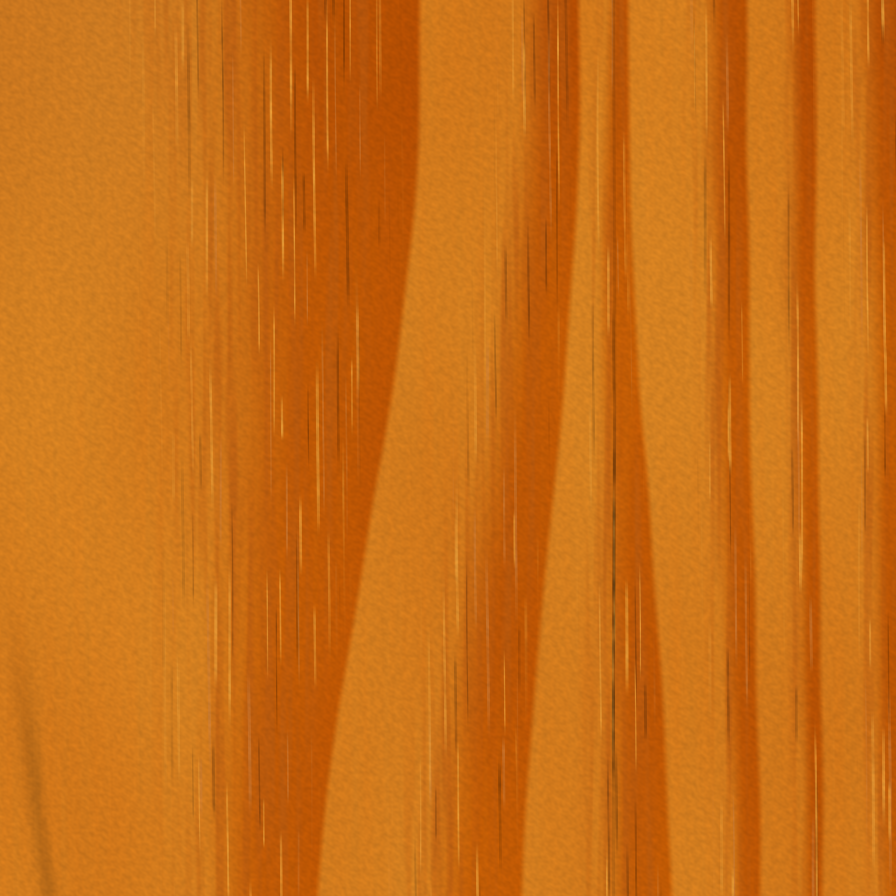
Give the GLSL for this texture, as a Shadertoy shader.

```glsl
// Varnished pine board: upright growth rings that fade in from the left and
// end in a crisp right edge, with thin resin flecks along their soft sides.
// Rings come from a band profile, fibres and fine grain from gradient noise.

float hash(vec2 p) {
    vec3 q = fract(vec3(p.xyx) * 0.1031);
    q += dot(q, q.yzx + 33.33);
    return fract((q.x + q.y) * q.z);
}

float corner(vec2 cell, vec2 offset) {
    float angle = 6.2832 * hash(cell + 71.0);
    return dot(vec2(cos(angle), sin(angle)), offset);
}

float gradientNoise(vec2 p) {
    vec2 i = floor(p), f = fract(p);
    vec2 u = f * f * f * (f * (f * 6.0 - 15.0) + 10.0);
    vec2 e = vec2(1.0, 0.0);
    float low = mix(corner(i, f), corner(i + e, f - e), u.x);
    float high = mix(corner(i + e.yx, f - e.yx), corner(i + 1.0, f - 1.0), u.x);
    return mix(low, high, u.y);
}

// Each ring: right edge at the bottom, its shift at the top, width bottom, width top
const vec4 RINGS[6] = vec4[6](
    vec4(0.352, 0.117, 0.120, 0.240), vec4(0.582, 0.065, 0.105, 0.058),
    vec4(0.751, -0.048, 0.075, 0.022), vec4(0.849, -0.015, 0.032, 0.048),
    vec4(0.919, -0.008, 0.022, 0.030), vec4(1.012, -0.002, 0.030, 0.050));

// x: darkness of the late wood, y: zone where the resin flecks lie
vec2 rings(vec2 p) {
    vec2 result = vec2(0.0);
    float bend = smoothstep(-0.1, 0.9, p.y);
    for (int i = 0; i < 6; i++) {
        vec4 r = RINGS[i];
        float wobble = 0.004 * gradientNoise(vec2(float(i) * 7.3, p.y * 5.0));
        float d = p.x - r.x - r.y * bend - wobble;
        float w = mix(r.z, r.w, p.y);
        float edge = 1.0 - smoothstep(-0.005, 0.004, d);
        float dark = smoothstep(-1.2 * w, -0.45 * w, d) * edge;
        float zone = smoothstep(-1.5 * w - 0.008, -0.9 * w, d)
                   * (1.0 - smoothstep(-0.35 * w, -0.05 * w, d));
        result = max(result, vec2(dark, zone));
    }
    return result;
}

// Thin upright strokes with tapered ends, one per chosen cell
float flecks(vec2 p, vec2 cells, float chance, float seed, float pixel) {
    p.x += 0.008 * p.y + 0.002 * gradientNoise(vec2(p.x * 8.0, p.y * 4.0) + seed);
    float column = floor(p.x * cells.x);
    float y = p.y * cells.y + hash(vec2(column, seed)) * 9.0;
    vec2 id = vec2(column, floor(y)) + seed * 17.0;
    float center = mix(0.25, 0.75, hash(id + 3.0));
    float x = abs(fract(p.x * cells.x) - center) / cells.x;
    float halfLength = mix(0.12, 0.47, hash(id + 5.0));
    float along = abs(fract(y) - 0.5) / halfLength;
    float halfWidth = mix(0.0007, 0.0017, hash(id + 11.0));
    float stroke = 1.0 - smoothstep(halfWidth - pixel, halfWidth + pixel, x);
    float taper = 1.0 - smoothstep(0.55, 1.0, along);
    float patchy = 0.75 + 0.7 * gradientNoise(vec2(id.x, p.y * 28.0));
    return stroke * taper * patchy * step(hash(id + 19.0), chance);
}

void mainImage(out vec4 fragColor, in vec2 fragCoord) {
    vec2 p = fragCoord / iResolution.xy;
    float pixel = 0.6 / iResolution.x;
    vec2 ring = rings(p);
    float cloud = gradientNoise(p * vec2(5.0, 2.5) + 4.0);
    float fibre = gradientNoise(vec2(p.x * 75.0, p.y * 2.5))
                + 0.6 * gradientNoise(vec2(p.x * 170.0, p.y * 6.0));

    // Pale early wood, slightly duller to the upper left
    vec3 early = mix(vec3(0.835, 0.505, 0.130), vec3(0.805, 0.450, 0.095),
                     clamp(0.35 + 0.9 * cloud + 0.25 * fibre, 0.0, 1.0));
    float dull = smoothstep(0.5, 1.0, p.y) * (1.0 - smoothstep(0.1, 0.4, p.x));
    early = mix(early, vec3(0.775, 0.460, 0.130), 0.6 * dull);

    // Reddish late wood, deeper towards the top
    vec3 late = mix(vec3(0.765, 0.360, 0.018), vec3(0.695, 0.295, 0.010),
                    clamp(0.2 + 0.5 * p.y + 0.8 * cloud + 0.2 * fibre, 0.0, 1.0));
    vec3 color = mix(early, late, clamp(ring.x + 0.12 * fibre * ring.y, 0.0, 1.0));

    // Brownish fibres in the soft transitions
    float brown = ring.y * smoothstep(-0.25, 0.6, fibre);
    color = mix(color, vec3(0.700, 0.350, 0.070), 0.65 * brown);

    // Faint slanted streak in the lower left corner
    float slant = abs(p.x - 0.055 + 0.13 * p.y + 0.004 * fibre);
    color *= 1.0 - 0.13 * (1.0 - smoothstep(0.0, 0.018, slant))
                 * (1.0 - smoothstep(0.1, 0.38, p.y));

    // Dark pores, greyish strokes and pale resin flecks
    float zone = ring.y + 0.04;
    color *= 1.0 - 0.22 * zone * flecks(p, vec2(85.0, 4.0), 0.35, 2.0, pixel);
    float grey = flecks(p, vec2(70.0, 3.5), 0.30, 5.0, pixel);
    color = mix(color, vec3(0.790, 0.490, 0.240), 0.55 * zone * grey);
    for (float layer = 0.0; layer < 2.0; layer++) {
        float pale = flecks(p, vec2(52.0 + 11.0 * layer, 4.5 - layer),
                            0.38, 8.0 + 3.0 * layer, pixel);
        color = mix(color, vec3(0.900, 0.610, 0.220), clamp(0.8 * zone * pale, 0.0, 1.0));
    }

    // Hairline crack beside the third ring
    float crack = 1.0 - smoothstep(0.0008, 0.0025, abs(p.x - 0.685 + 0.002 * cloud));
    float open = smoothstep(0.08, 0.2, p.y) * (1.0 - smoothstep(0.42, 0.6, p.y));
    color *= 1.0 - crack * (0.10 + 0.35 * open * (0.7 + gradientNoise(p.yy * 30.0)));

    // Fine slanted grain over the whole board
    vec2 g = mat2(0.82, 0.57, -0.57, 0.82) * p;
    float grain = gradientNoise(g * vec2(110.0, 170.0))
                + 0.8 * gradientNoise(g * vec2(210.0, 290.0) + 9.0);
    color *= 1.0 + 0.065 * grain + 0.025 * fibre;
    fragColor = vec4(clamp(color, 0.0, 1.0), 1.0);
}
```
